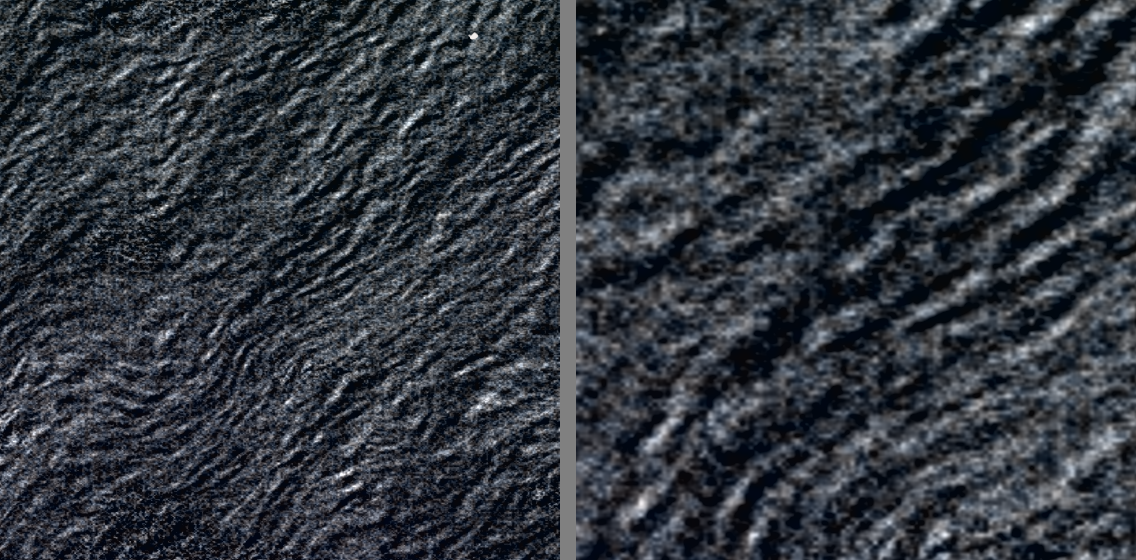
Left: the whole. Right: its middle third, enlarged.
A WebGL 2 fragment shader for this texture:

```glsl
#version 300 es
precision highp float;
// Dark wind-ruffled water seen from above: slanted ripples lit from one side.
// Stretched value noise is differenced across the crests to give relief,
// then mixed with broad swell and fine grain and mapped to slate-blue tones.

#define CREST_ANGLE 0.73
#define RIPPLE_FREQ vec2(25.0, 72.0)
#define CHOP_FREQ vec2(58.0, 135.0)
#define SWELL_FREQ vec2(4.0, 15.0)
#define GRAIN_FREQ vec2(215.0, 250.0)
#define RIPPLE_GAIN 0.64
#define CHOP_GAIN 0.43
#define SWELL_GAIN 0.27
#define GRAIN_GAIN 0.57
#define BASE_TONE 0.198
#define CONTRAST 0.155
#define GLINT_POS vec2(0.847, 0.935)

uniform vec2 u_resolution;
out vec4 fragColor;

float hash(vec2 p) {
    return fract(sin(dot(p, vec2(127.1, 311.7))) * 43758.5453);
}

float noise(vec2 p) {
    vec2 cell = floor(p);
    vec2 f = fract(p);
    f = f * f * (3.0 - 2.0 * f);
    float low = mix(hash(cell), hash(cell + vec2(1.0, 0.0)), f.x);
    float high = mix(hash(cell + vec2(0.0, 1.0)), hash(cell + 1.0), f.x);
    return mix(low, high, f.y);
}

// Noise with zero mean and about unit deviation
float centred(vec2 p) {
    return (noise(p) - 0.5) / 0.215;
}

// Slope across the crests, also about unit deviation
float relief(vec2 p) {
    vec2 stepAcross = vec2(0.0, 0.45);
    return (noise(p + stepAcross) - noise(p - stepAcross)) / 0.28;
}

// Coordinates along (x) and across (y) a crest of the given angle
vec2 crestFrame(vec2 p, float angle) {
    float c = cos(angle);
    float s = sin(angle);
    return vec2(c * p.x + s * p.y, c * p.y - s * p.x);
}

void main() {
    vec2 p = gl_FragCoord.xy / u_resolution.y;

    // Bend the wave trains so that crest directions wander
    float bend = 0.10 * (noise(p * 4.0 + 3.7) - 0.5)
               + 0.014 * (noise(p * 24.0 + 9.1) - 0.5);
    vec2 warp = vec2(0.0, bend);

    // Waves from broad to fine
    float swell = centred((crestFrame(p, CREST_ANGLE + 0.28) + warp) * SWELL_FREQ + 17.0);
    float ripple = relief((crestFrame(p, CREST_ANGLE) + warp) * RIPPLE_FREQ + 41.0);
    float chop = relief((crestFrame(p, CREST_ANGLE - 0.22) + warp) * CHOP_FREQ + 83.0);

    // Two scales of grain
    float grain = 0.8 * centred(p * GRAIN_FREQ)
                + 0.6 * centred(p * GRAIN_FREQ * 1.7 + 57.0);

    // Patches of livelier water, and a few dark rough ones
    float lively = mix(0.7, 1.3, noise(p * vec2(5.0, 7.0) + 29.0));
    float ruffled = smoothstep(0.74, 0.92, noise(p * vec2(4.0, 9.0) + 71.0));
    float light = SWELL_GAIN * swell
                + lively * (RIPPLE_GAIN * ripple + CHOP_GAIN * chop)
                + GRAIN_GAIN * (1.0 + 0.5 * ruffled) * grain
                - 0.45 * ruffled;

    // Tone curve with a long bright tail and crushed shadows
    float tone = max(BASE_TONE + CONTRAST * light + 0.012 * light * light, 0.025);

    // Slate tint, greener towards the top and bluer below
    float teal = p.y - 0.5 + 0.5 * (noise(p * 3.0 + 13.0) - 0.5);
    vec3 color = tone + vec3(-0.02, 0.0, 0.03) + vec3(-0.012, 0.008, -0.014) * teal;
    color += 0.012 * centred(p * GRAIN_FREQ * 0.6 + 91.0) * vec3(1.0, 0.0, -1.0);

    // Small white glint with a ragged rim
    vec2 fromGlint = (p - GLINT_POS) * vec2(1.0, 1.5);
    float rim = length(fromGlint) + 0.007 * (noise(p * 190.0) - 0.5);
    color = mix(color, vec3(0.95, 0.93, 0.92), 1.0 - smoothstep(0.006, 0.010, rim));

    fragColor = vec4(clamp(color, 0.0, 1.0), 1.0);
}
```
